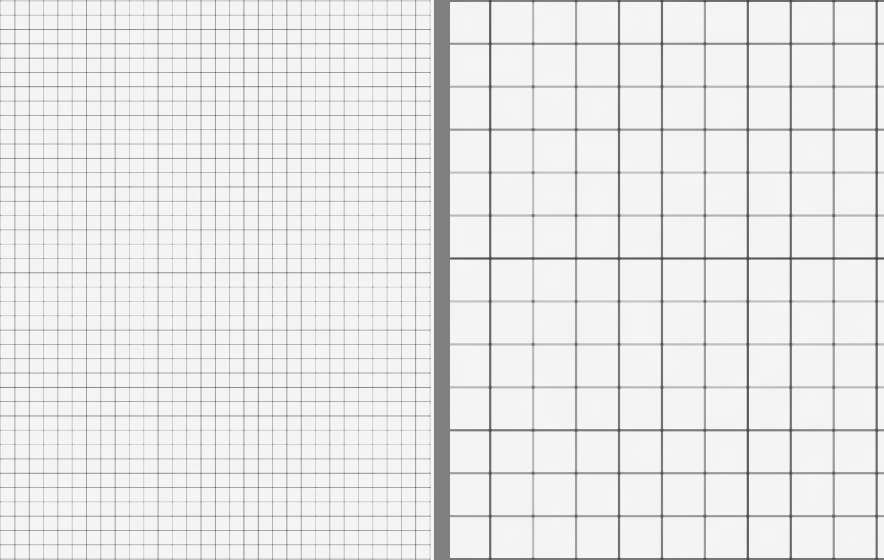
Left, the full canvas; right, a detail of the centre.
This pattern is drawn by a Shadertoy shader. Its source:

```glsl
// Lengths are fractions of the canvas height
const vec2 CELLS = vec2(30.0, 39.0);
const float CELL_SIZE = 0.02556;
const vec2 GRID_ORIGIN = vec2(0.0011, 0.0016);
const float LINE_WIDTH = 0.0013;
const float DOT_WIDTH = 0.0019;
const float DOT_STRENGTH = 0.4;
const float FAINTEST_LINE = 0.3;
const float WEAR = 0.18;
const float WEAR_SCALE = 14.0;
const float GRAIN = 0.008;
const vec3 PAPER = vec3(0.957);
const vec3 INK = vec3(0.27);

float hash(vec2 p) {
    return fract(sin(dot(p, vec2(127.1, 311.7))) * 43758.5453);
}

float valueNoise(vec2 p) {
    vec2 i = floor(p);
    vec2 f = fract(p);
    f = f * f * (3.0 - 2.0 * f);
    float low = mix(hash(i), hash(i + vec2(1.0, 0.0)), f.x);
    float high = mix(hash(i + vec2(0.0, 1.0)), hash(i + 1.0), f.x);
    return mix(low, high, f.y);
}

// Share of the pixel covered by a stroke whose centre is dist away
vec2 coverage(vec2 dist, float width, float pixel) {
    vec2 overlap = 0.5 * (width + pixel) - dist;
    return clamp(overlap / pixel, 0.0, min(1.0, width / pixel));
}

// Each line has its own weight, worn slightly along its length
float lineStrength(float index, float along, float seed) {
    float weight = mix(FAINTEST_LINE, 1.0, hash(vec2(index, seed)));
    float wear = valueNoise(vec2(along * WEAR_SCALE, index * 7.0 + seed));
    return weight * (1.0 - WEAR * wear);
}

void mainImage(out vec4 fragColor, in vec2 fragCoord) {
    float pixel = 1.0 / iResolution.y;
    vec2 pos = fragCoord * pixel - GRID_ORIGIN;

    // Nearest line on each axis
    vec2 index = clamp(round(pos / CELL_SIZE), vec2(0.0), CELLS);
    vec2 dist = abs(pos - index * CELL_SIZE);

    // Strokes end at the outer frame
    vec2 extent = CELLS * CELL_SIZE;
    vec2 outside = max(abs(pos - 0.5 * extent) - 0.5 * extent, 0.0);
    vec2 inside = clamp((0.5 * (LINE_WIDTH + pixel) - outside) / pixel, 0.0, 1.0);

    vec2 strength = vec2(lineStrength(index.x, pos.y, 3.0),
                         lineStrength(index.y, pos.x, 8.0));
    vec2 lines = coverage(dist, LINE_WIDTH, pixel) * strength * inside.yx;

    // Crossings gather a little extra ink
    vec2 dotCover = coverage(dist, DOT_WIDTH, pixel);
    float crossing = dotCover.x * dotCover.y * DOT_STRENGTH;
    float ink = 1.0 - (1.0 - lines.x) * (1.0 - lines.y) * (1.0 - crossing);

    // Faint paper mottling
    float mottle = valueNoise(pos / CELL_SIZE * 2.0) - 0.5;
    vec3 color = mix(PAPER + GRAIN * mottle, INK, ink);
    fragColor = vec4(color, 1.0);
}
```
